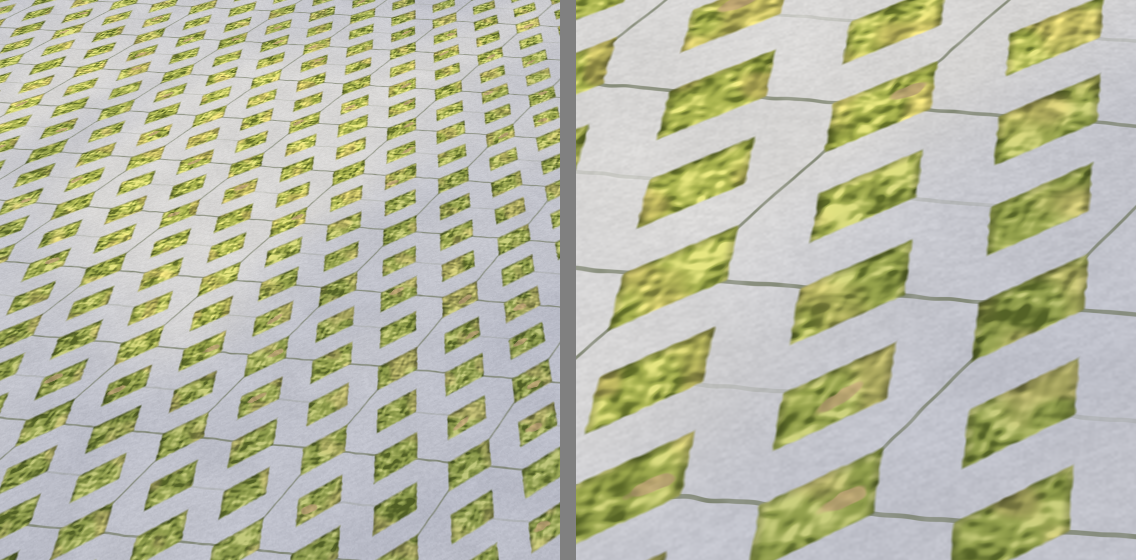
Left: the whole. Right: its middle third, enlarged.
This texture is drawn by a WebGL 2 fragment shader. Its source:

```glsl
#version 300 es
precision highp float;
// Grass pavers seen at a slant: a projective lattice of sheared openings filled
// with streaky grass, set in pale concrete blocks with mossy joints.
// Sunlight falls in soft diagonal patches over the upper left.
uniform vec2 u_resolution;
out vec4 outColor;

// Lattice (column, row, 1) to canvas, one column of the matrix per line
const mat3 LATTICE_TO_CANVAS = mat3(
  0.1281, -0.01458, -0.00745,
  0.0368,  0.09862,  0.04992,
  0.3060,  0.1341,   1.0);
const vec2 INNER_HOLE = vec2(0.280, 0.262);  // half sizes, opening inside a block
const vec2 OUTER_HOLE = vec2(0.293, 0.282);  // half sizes, opening between blocks
const float JOINT_HALF = 0.020;
const float SEAM_HALF = 0.011;
const float SEAM_SLANT = 0.47;
const float LEAF_CHANCE = 0.30;
const vec2 SUN_CENTER = vec2(0.30, 0.68);
const vec3 STONE_SHADE = vec3(0.725, 0.735, 0.785);
const vec3 STONE_SUN = vec3(0.845, 0.840, 0.835);
const vec3 JOINT_COLOR = vec3(0.45, 0.48, 0.39);
const vec3 GRASS_DARK = vec3(0.32, 0.38, 0.15);
const vec3 GRASS_MID = vec3(0.55, 0.61, 0.30);
const vec3 GRASS_LIGHT = vec3(0.77, 0.80, 0.50);
const vec3 GRASS_DRY = vec3(0.70, 0.66, 0.42);
const vec3 LEAF_COLOR = vec3(0.76, 0.64, 0.48);

float hash(vec2 p) {
  return fract(sin(dot(p, vec2(127.1, 311.7))) * 43758.5453);
}

float noise(vec2 p) {
  vec2 i = floor(p), f = fract(p);
  f = f * f * (3.0 - 2.0 * f);
  return mix(mix(hash(i), hash(i + vec2(1, 0)), f.x),
             mix(hash(i + vec2(0, 1)), hash(i + vec2(1, 1)), f.x), f.y);
}

vec2 rotate(vec2 p, float angle) {
  float c = cos(angle), s = sin(angle);
  return vec2(c * p.x + s * p.y, c * p.y - s * p.x);
}

// Antialiased line of given half width
float stroke(float dist, float halfWidth, float blur) {
  return 1.0 - smoothstep(halfWidth - blur, halfWidth + blur, abs(dist));
}

// Concrete with fine diagonal grain and faint stains
vec3 stoneColor(vec2 ground, float sun) {
  float grain = noise(rotate(ground, 0.5) * vec2(18.0, 42.0)) - 0.5;
  float pits = noise(ground * 55.0) - 0.5;
  float stain = noise(ground * 2.3 + 7.0) - 0.5;
  return mix(STONE_SHADE, STONE_SUN, sun) + 0.035 * grain + 0.03 * pits + 0.035 * stain;
}

// Blades: layers of stretched noise at several angles
vec3 grassColor(vec2 ground, vec2 cell, float sun) {
  float blades = 0.0;
  for (int i = 0; i < 3; i++) {
    float k = float(i);
    vec2 q = rotate(ground, 0.15 + 0.5 * k) * vec2(9.0, 27.0) + 17.0 * k;
    blades += noise(q + 0.8 * noise(ground * 8.0 + k)) / 3.0;
  }
  float tone = blades + 0.16 * (noise(ground * 7.0) - 0.5) + 0.10 * (hash(cell) - 0.5);
  vec3 color = mix(GRASS_DARK, GRASS_MID, smoothstep(0.22, 0.50, tone));
  color = mix(color, GRASS_LIGHT, smoothstep(0.46, 0.76, tone));
  float dry = smoothstep(0.50, 0.85, noise(ground * 4.0 + 31.0));
  color = mix(color, GRASS_DRY * (0.55 + 0.9 * blades), 0.6 * dry);
  return color * mix(vec3(0.97), vec3(1.20, 1.15, 1.02), sun);
}

void main() {
  vec2 p = gl_FragCoord.xy / u_resolution;
  vec3 projected = inverse(LATTICE_TO_CANVAS) * vec3(p, 1.0);
  vec2 lattice = projected.xy / projected.z;
  vec2 ground = lattice * vec2(1.0, 0.7);
  vec2 blur = fwidth(lattice) * 0.7;

  // Sunlight patches
  vec2 fromSun = rotate(p - SUN_CENTER, 0.5) * vec2(1.7, 2.8);
  float dapple = noise(rotate(p, 0.5) * vec2(4.0, 10.0) + 3.0);
  float sun = clamp(exp(-dot(fromSun, fromSun)) * (0.35 + 0.9 * dapple)
            + 0.35 * dapple * smoothstep(0.2, 0.9, p.y) + 0.10 * dapple, 0.0, 1.0);

  // Sheared cell around each opening
  float column = round(lattice.x);
  float across = lattice.x - column;
  float sheared = lattice.y - across;
  vec2 cell = vec2(column, round(sheared));
  vec2 local = vec2(across, sheared - cell.y);
  float between = mod(cell.y, 2.0);
  vec2 holeHalf = mix(INNER_HOLE, OUTER_HOLE, between);
  vec2 edge = abs(local) - holeHalf + 0.014 * (noise(ground * 24.0) - 0.5);
  vec2 edgeBlur = vec2(blur.x, blur.x + blur.y) + 0.008;
  vec2 cover = 1.0 - smoothstep(-edgeBlur, edgeBlur, edge);
  float hole = cover.x * cover.y;

  // Level joints on odd rows, faint cuts through the middle of blocks
  float row = round(lattice.y);
  float blockRow = 2.0 * round(lattice.y * 0.5);
  float gap = floor(lattice.x);
  float seamed = mod(gap + blockRow * 0.5, 2.0);
  float wobble = 0.025 * (noise(ground * 9.0) - 0.5);
  float level = stroke(lattice.y - row + wobble, JOINT_HALF, blur.y);
  float joint = level * mix(0.22 * (1.0 - seamed), 0.85, mod(row, 2.0));

  // Slanted seams between neighbouring blocks
  float rise = lattice.y - blockRow;
  float slant = lattice.x - gap - 0.5 - SEAM_SLANT * rise + 0.4 * wobble;
  float seam = stroke(slant, SEAM_HALF, blur.x + 0.4 * blur.y) * step(abs(rise), 0.53) * seamed;
  joint = max(joint, 0.85 * seam) * (0.7 + 0.3 * noise(ground * 14.0));

  // Grass, shaded below the upper and right rims
  vec3 grass = grassColor(ground, cell, sun);
  float rim = max(smoothstep(-0.10, 0.0, local.y - holeHalf.y),
                  smoothstep(-0.06, 0.0, abs(local.x) - holeHalf.x));
  grass *= 1.0 - 0.22 * rim;

  // Occasional fallen leaf
  vec2 leafAt = (vec2(hash(cell + 3.1), hash(cell + 8.7)) - 0.5) * vec2(0.32, 0.28);
  vec2 leafLocal = rotate(local - leafAt, hash(cell + 5.3) - 0.5) / vec2(0.12, 0.075);
  float leafDist = length(leafLocal) + 0.5 * (noise(ground * 16.0) - 0.5);
  float leaf = (1.0 - smoothstep(0.75, 1.1, leafDist)) * step(hash(cell + 1.9), LEAF_CHANCE);
  grass = mix(grass, LEAF_COLOR * (0.85 + 0.25 * noise(ground * 20.0)), 0.75 * leaf);

  vec3 color = mix(stoneColor(ground, sun), JOINT_COLOR, joint);
  outColor = vec4(clamp(mix(color, grass, hole), 0.0, 1.0), 1.0);
}
```
